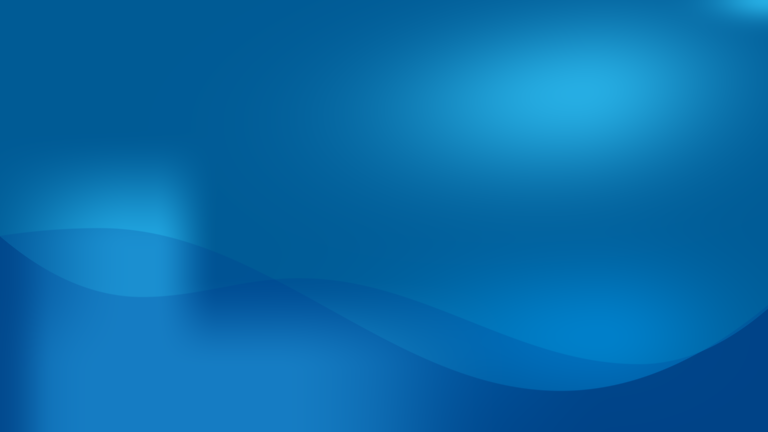
This background is drawn by a Shadertoy shader. Its source:

```glsl
// Cosine ease from point a to point b, flat at both ends
float swing(float x, vec2 a, vec2 b) {
    float t = clamp((x - a.x) / (b.x - a.x), 0.0, 1.0);
    return mix(a.y, b.y, 0.5 - 0.5 * cos(3.14159 * t));
}

// Parabola arm, active only where d is positive
float arm(float d, float bend) {
    d = max(d, 0.0);
    return bend * d * d;
}

// Soft spot with separate radii: lo on the left and below, hi on the right and above
float glow(vec2 d, vec2 lo, vec2 hi) {
    vec2 q = d / mix(lo, hi, step(0.0, d));
    return exp(-dot(q, q));
}

// Long wave: crest at the left, deep trough at the right
float longWave(float x) {
    return swing(x, vec2(0.13, 0.472), vec2(0.73, 0.095))
         - arm(0.13 - x, 1.07) + arm(x - 0.73, 2.73);
}

// Short wave: shallow trough, low crest, then a second trough
float shortWave(float x) {
    float low = swing(x, vec2(0.185, 0.3125), vec2(0.39, 0.356));
    float high = swing(x, vec2(0.39, 0.356), vec2(0.833, 0.157));
    return (x < 0.39 ? low : high) + arm(0.185 - x, 4.1) + arm(x - 0.833, 4.6);
}

float below(float y, float curve) {
    float w = 1.0 / iResolution.y;
    return smoothstep(-w, w, curve - y);
}

void mainImage(out vec4 fragColor, in vec2 fragCoord) {
    vec2 uv = fragCoord / iResolution.xy;
    vec3 cyan = vec3(0.15, 0.68, 0.89);
    vec3 col = vec3(0.0, 0.355, 0.585);

    // Large upper glow, slightly tilted
    vec2 d = uv - vec2(0.755, 0.785);
    d.y -= 0.15 * d.x;
    col = mix(col, cyan, glow(d, vec2(0.24, 0.195), vec2(0.18, 0.17)));

    // Corner glow
    col = mix(col, cyan, glow(uv - 1.0, vec2(0.07, 0.045), vec2(0.1)));

    // Blue glow behind the right trough
    col = mix(col, vec3(0.0, 0.50, 0.79), glow(uv - vec2(0.78, 0.22), vec2(0.24, 0.17), vec2(0.16, 0.17)));

    // Left column of light and the wide pool at the bottom
    float column = smoothstep(-0.05, 0.17, uv.x) * (1.0 - smoothstep(0.20, 0.285, uv.x))
                 * (1.0 - smoothstep(0.42, 0.70, uv.y));
    float pool = smoothstep(-0.04, 0.15, uv.x) * (1.0 - smoothstep(0.36, 0.68, uv.x))
               * (1.0 - smoothstep(0.14, 0.36, uv.y));
    col = mix(col, vec3(0.13, 0.65, 0.88), 1.0 - (1.0 - column) * (1.0 - pool));

    // Two translucent wave sheets
    float sheetA = below(uv.y, longWave(uv.x));
    float sheetB = below(uv.y, shortWave(uv.x));
    vec3 navy = vec3(0.0, 0.20, 0.56);
    col = mix(col, navy, 0.2 * sheetA);
    col = mix(col, navy, 0.2 * sheetB);

    // Deep shade at both lower sides
    float shade = max(smoothstep(0.48, 0.80, uv.x), 0.7 * (1.0 - smoothstep(0.0, 0.07, uv.x)));
    col = mix(col, vec3(0.0, 0.255, 0.52), 0.85 * shade * sheetA * sheetB);

    fragColor = vec4(col, 1.0);
}
```
